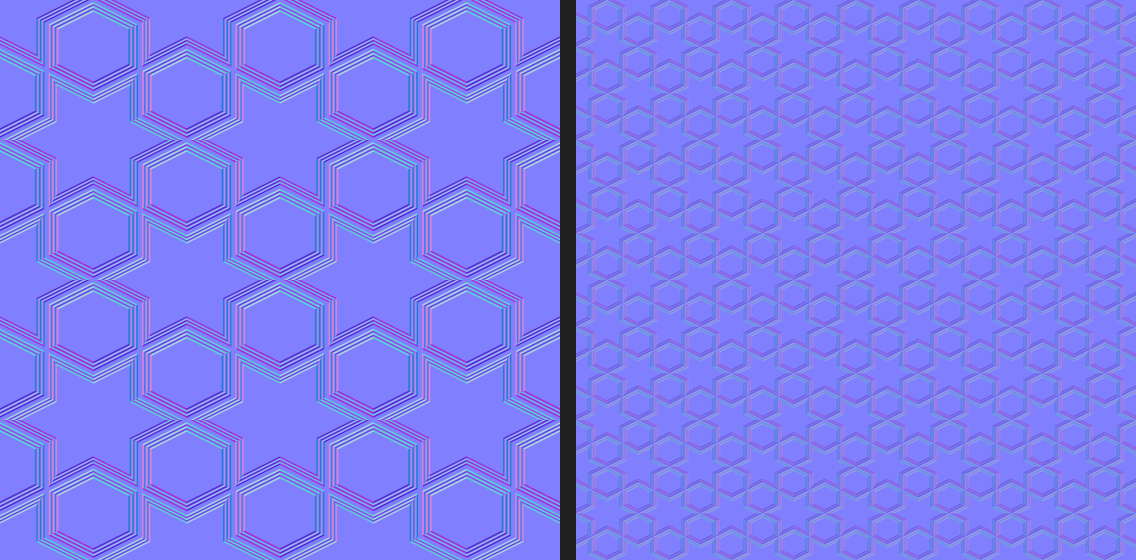
Left, the tile; right, the same tile 3 across and 3 down.
Reproduce this texture map procedurally as a Shadertoy shader.

```glsl
// Tangent-space normal map of ridged hexagon outlines that touch at their corners,
// leaving six-pointed stars between them. A signed hexagon distance drives a flat
// core and stepped ridges on each side of every outline; the cell repeats 3 by 2.

const vec2  REPEATS      = vec2(3.0, 2.0);   // cells across and down
const vec2  CELL         = vec2(4.0, 6.0);   // cell size in hexagon radii
const float RIDGES       = 3.0;              // steps on each side of an outline
const float INNER_WIDTH  = 0.255;            // band width inside a hexagon
const float OUTER_WIDTH  = 0.225;            // band width on the star side
const vec2  RISE_SPAN    = vec2(0.06, 0.34); // part of a step that faces the outline
const vec2  FALL_SPAN    = vec2(0.52, 0.98); // part of a step that faces away
const float RISE_SLOPE   = 1.35;
const float FALL_SLOPE   = 1.7;
const int   SAMPLES      = 5;                // antialiasing grid per axis
const float PI           = 3.14159;

// Signed distance to the hexagon outline (x) and its outward direction (yz)
vec3 hexagon(vec2 p) {
    vec2 a = abs(p);
    float side = a.x;
    float slant = a.y + 0.5 * a.x;
    vec2 facing = side > slant ? vec2(1.0, 0.0) : normalize(vec2(0.5, 1.0));
    vec2 signs = vec2(p.x < 0.0 ? -1.0 : 1.0, p.y < 0.0 ? -1.0 : 1.0);
    return vec3(max(side, slant) - 1.0, facing * signs);
}

// Nearest of the four hexagons in the wrapped cell
vec3 nearestHexagon(vec2 p) {
    vec3 best = vec3(1e3, 0.0, 0.0);
    for (int i = 0; i < 4; i++) {
        float row = float(i + 1 + i / 2);                // rows 1, 2, 4, 5
        vec2 q = p - vec2(2.0 * mod(row, 2.0), row);
        q -= CELL * floor(q / CELL + 0.5);
        vec3 hex = hexagon(q);
        if (hex.x < best.x) best = hex;
    }
    return best;
}

// Rounded bump over a span, zero outside it
float bump(float t, vec2 span) {
    return sin(PI * clamp((t - span.x) / (span.y - span.x), 0.0, 1.0));
}

// Height change per unit of distance from the outline
float ridgeSlope(float d) {
    float across = abs(d) / (d < 0.0 ? INNER_WIDTH : OUTER_WIDTH) * RIDGES;
    if (across >= RIDGES) return 0.0;
    float t = fract(across);
    float rise = across < 1.0 ? 0.0 : RISE_SLOPE * bump(t, RISE_SPAN);  // flat core
    return rise - FALL_SLOPE * bump(t, FALL_SPAN);
}

// Encoded normal, with green pointing down the canvas
vec3 normalColor(vec2 uv) {
    vec3 hex = nearestHexagon(uv * REPEATS * CELL);
    float slope = ridgeSlope(hex.x) * (hex.x < 0.0 ? -1.0 : 1.0);
    vec3 n = normalize(vec3(-slope * hex.yz, 1.0));
    return 0.5 + 0.5 * vec3(n.x, -n.y, n.z);
}

void mainImage(out vec4 fragColor, in vec2 fragCoord) {
    vec3 total = vec3(0.0);
    for (int y = 0; y < SAMPLES; y++) {
        for (int x = 0; x < SAMPLES; x++) {
            vec2 offset = (vec2(x, y) + 0.5) / float(SAMPLES) - 0.5;
            total += normalColor((fragCoord + offset) / iResolution.xy);
        }
    }
    fragColor = vec4(total / float(SAMPLES * SAMPLES), 1.0);
}
```
